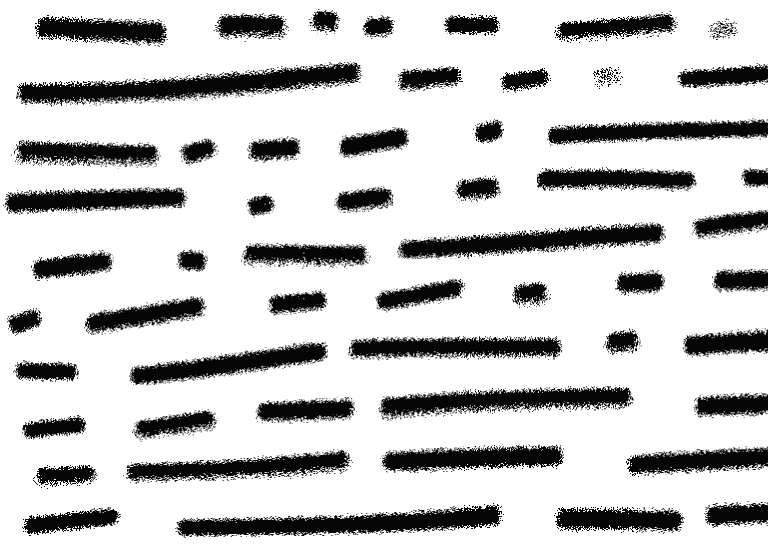
This pattern is drawn by a Shadertoy shader. Its source:

```glsl
#define ROWS 10.0           // stroke rows over the canvas height
#define MAX_STROKES 18      // strokes walked per row
#define HALF_WIDTH 0.0155   // half thickness of a stroke
#define CORNER 0.012        // rounding of the stroke ends
#define FEATHER 0.0068      // half depth of the grainy edge
#define GRAINS 549.0        // grain cells over the canvas height
#define LONGEST 0.60        // length range of strokes
#define GAP 0.045           // smallest gap between strokes
#define BEND 0.035          // shared slant of neighbouring rows
#define SEED 3.0
#define SAMPLES 3           // antialiasing grid

const vec3 PAPER = vec3(1.0);
const vec3 INK = vec3(0.02);

float hash(vec2 p) {
    vec3 q = fract(p.xyx * 0.1031);
    q += dot(q, q.yzx + 33.33);
    return fract((q.x + q.y) * q.z);
}

float roundedBox(vec2 p, vec2 halfSize, float radius) {
    vec2 q = abs(p) - halfSize + radius;
    return length(max(q, 0.0)) + min(max(q.x, q.y), 0.0) - radius;
}

// Slow vertical drift that slants and curves whole groups of strokes
float drift(vec2 p) {
    float slant = BEND * sin(2.2 * (p.x - 0.7)) * sin(3.14159 * p.y);
    return slant + 0.005 * sin(6.0 * p.x + 11.0 * p.y);
}

// Chance of ink from one stroke; p is relative to its centre
float strokeInk(vec2 p, float halfLength, vec2 id) {
    float tilt = (hash(id + 31.7) - 0.36) * min(0.5, 0.02 / halfLength);
    p = vec2(p.x + tilt * p.y, p.y - tilt * p.x) * inversesqrt(1.0 + tilt * tilt);

    // Some strokes fray more on their lower side
    float fray = pow(hash(id + 47.3), 3.0) * step(p.y, 0.0);
    float feather = FEATHER * (1.0 + fray);
    float d = roundedBox(p, vec2(halfLength, HALF_WIDTH), CORNER);

    // A few short dabs are nearly dry
    float dry = step(halfLength, 0.03) * step(0.8, hash(id + 59.1));
    return (1.0 - smoothstep(-feather, feather, d)) * (1.0 - 0.55 * dry);
}

// Walk along one row, alternating strokes and gaps
float rowInk(vec2 p, float row) {
    float ink = 0.0;
    float x = 0.01 + 0.07 * hash(vec2(row + SEED, 5.3));
    for (int i = 0; i < MAX_STROKES; i++) {
        if (x > p.x + 0.05) break;
        vec2 id = vec2(row + SEED, float(i) * 3.7 + 1.0);
        float size = 0.042 + LONGEST * pow(hash(id + 11.9), 2.2);
        float y = (row + 0.5) / ROWS + 0.02 * (hash(id + 23.1) - 0.5);
        ink = max(ink, strokeInk(p - vec2(x + 0.5 * size, y), 0.5 * size, id));
        x += size + GAP * (1.0 + 2.0 * hash(id + 71.5));
    }
    return ink;
}

void mainImage(out vec4 fragColor, in vec2 fragCoord) {
    vec2 uv = fragCoord / iResolution.y;
    vec2 p = uv - vec2(0.0, drift(uv));

    // Nearest rows only
    float ink = 0.0;
    float nearest = floor(p.y * ROWS);
    for (float k = -1.0; k <= 1.0; k++) {
        float row = nearest + k;
        if (row >= 0.0 && row < ROWS) ink = max(ink, rowInk(p, row));
    }

    // Break the soft edge into hard grains, averaged over the pixel
    float cover = 0.0;
    for (int j = 0; j < SAMPLES * SAMPLES; j++) {
        vec2 cell = vec2(j % SAMPLES, j / SAMPLES);
        vec2 offset = (cell + 0.5) / float(SAMPLES) - 0.5;
        vec2 grain = floor((fragCoord + offset) / iResolution.y * GRAINS);
        cover += step(hash(grain + 7.0) + 0.0001, ink);
    }
    cover /= float(SAMPLES * SAMPLES);

    fragColor = vec4(mix(PAPER, INK, cover), 1.0);
}
```
